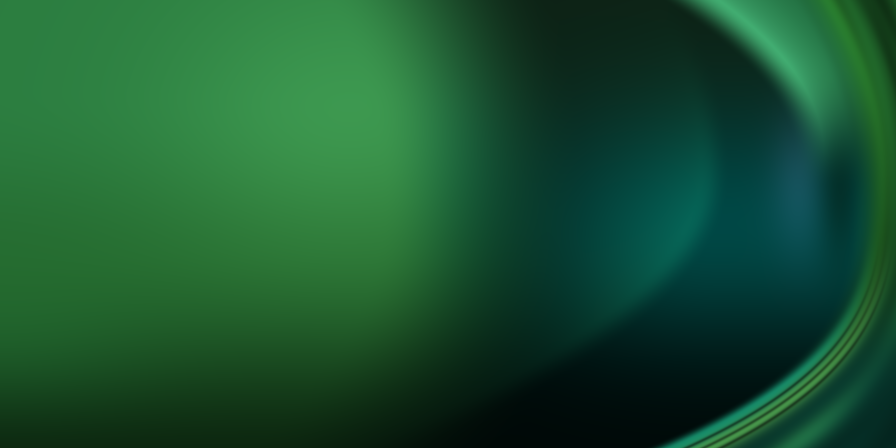
Reproduce this background procedurally as a Shadertoy shader.

```glsl
// Soft green light at the left fades into a teal crescent and a dark hollow,
// framed at the right by a curved ribbon of glowing strands. Each bend is a
// curve x(y); its signed distance drives the glows, edges and fine streaks.

vec2 gradientAt(vec2 cell) {
    float h = fract(sin(dot(cell, vec2(127.1, 311.7))) * 437.585);
    return vec2(cos(6.2832 * h), sin(6.2832 * h));
}

float gradientNoise(vec2 p) {
    vec2 i = floor(p), f = fract(p);
    vec2 u = f * f * f * (f * (f * 6.0 - 15.0) + 10.0);
    vec2 e = vec2(0.0, 1.0);
    float low = mix(dot(gradientAt(i), f), dot(gradientAt(i + e.yx), f - e.yx), u.x);
    float high = mix(dot(gradientAt(i + e), f - e), dot(gradientAt(i + e.yy), f - e.yy), u.x);
    return mix(low, high, u.y);
}

float bell(float x, float width) {
    return exp(-x * x / (width * width));
}

// Approximate signed distance to a bend with its tip at (tip.x, tip.y);
// positive lies outside, to the right.
float bendDistance(vec2 p, vec2 tip, float lower, float power, float upper) {
    float below = max(tip.y - p.y, 0.0), above = max(p.y - tip.y, 0.0);
    float edge = tip.x - lower * pow(below, power) - upper * above * above;
    float slope = lower * power * pow(below, power - 1.0) - 2.0 * upper * above;
    return (p.x - edge) / sqrt(1.0 + slope * slope);
}

// Dark hollow with a teal band, plus the crescent's glowing inner side
vec3 hollow(vec2 p) {
    vec3 col = mix(vec3(0.0, 0.03, 0.025), vec3(0.05, 0.13, 0.08), smoothstep(0.1, 0.85, p.y));
    float teal = bell(p.y - 0.5, 0.27) * smoothstep(0.85, 1.6, p.x);
    col = mix(col, vec3(0.0, 0.28, 0.27), teal);

    float d = bendDistance(p, vec2(1.585, 0.62), 1.95, 2.0, 0.75);
    float glow = exp(min(d, 0.0) * 5.5) * (1.0 - smoothstep(-0.025, 0.045, d));
    col += vec3(0.025, 0.13, 0.08) * glow * bell(p.y - 0.45, 0.32);
    return col + vec3(0.08, 0.06, 0.11) * bell(p.x - 1.785, 0.065) * bell(p.y - 0.6, 0.16);
}

// Broad green light with a bright core and a shaded foot
vec3 meadow(vec2 p) {
    vec3 col = mix(vec3(0.04, 0.13, 0.05), vec3(0.14, 0.41, 0.18), smoothstep(-0.08, 0.45, p.y));
    col = mix(col, vec3(0.17, 0.49, 0.25), smoothstep(0.35, 0.8, p.y));
    vec2 q = (p - vec2(0.78, 0.71)) / vec2(0.42, 0.36);
    col += vec3(0.07, 0.11, 0.065) * exp(-dot(q, q));
    col += vec3(0.015, 0.06, 0.03) * bell(p.x, 0.35) * bell(p.y - 0.2, 0.16);
    return mix(col, col * vec3(0.6, 0.95, 1.15), smoothstep(0.85, 1.12, p.x) * bell(p.y - 0.55, 0.35));
}

// Strands running along the outer bend
vec3 ribbon(vec2 p, float s) {
    float low = 1.0 - smoothstep(0.12, 0.5, p.y);
    float grain = gradientNoise(vec2(s * 28.0, p.y * 1.6 + 3.0));
    vec3 col = mix(vec3(0.09, 0.29, 0.12), vec3(0.02, 0.17, 0.14), low);
    col *= 1.0 + 0.75 * grain;
    col += vec3(0.05, 0.13, 0.02) * bell(s - 0.02, 0.025) * (1.0 - low);
    col += vec3(0.04, 0.28, 0.21) * bell(s - 0.012, 0.016) * low;
    col += vec3(0.27, 0.47, 0.19) * bell(s - 0.045, 0.021) * low;
    col += vec3(0.10, 0.25, 0.12) * bell(s - 0.115, 0.02) * low * bell(p.x - 1.78, 0.14);

    // Fine dark grooves between the bright strands
    for (int i = 0; i < 3; i++) {
        float groove = 0.026 + 0.015 * float(i) + 0.006 * p.y;
        col *= 1.0 - 0.5 * low * bell(s - groove, 0.0035);
    }
    return col;
}

void mainImage(out vec4 fragColor, in vec2 fragCoord) {
    vec2 p = fragCoord / iResolution.y;
    p.x *= 2.0 * iResolution.y / iResolution.x;

    // Left light dissolving across a curved boundary
    float shade = bendDistance(p, vec2(1.09, 0.55), 0.75, 2.0, 0.5);
    vec3 col = mix(meadow(p), hollow(p), smoothstep(-0.24, 0.23, shade));

    // Upper right veil: green haze, dark fold, then the mint highlight
    float veil = bendDistance(p, vec2(1.8, 0.65), 0.2, 2.0, 2.2);
    float upper = smoothstep(0.55, 0.85, p.y);
    col = mix(col, vec3(0.09, 0.35, 0.19), smoothstep(-0.02, 0.1, veil) * upper);
    col = mix(col, vec3(0.01, 0.16, 0.13), 0.75 * bell(p.x - 1.875, 0.045) * bell(p.y - 0.58, 0.17));
    float mint = smoothstep(-0.03, 0.045, veil) * exp(-max(veil - 0.04, 0.0) * 13.0);
    mint *= smoothstep(0.58, 0.88, p.y);
    col = mix(col, vec3(0.28, 0.73, 0.48), 0.9 * mint);

    // Outer ribbon, sharper at its foot
    float s = bendDistance(p, vec2(1.94, 0.6), 2.2, 3.0, 0.75);
    float softness = mix(0.012, 0.045, smoothstep(0.05, 0.6, p.y));
    col = mix(col, ribbon(p, s), smoothstep(-softness, softness, s));

    fragColor = vec4(clamp(col, 0.0, 1.0), 1.0);
}
```
